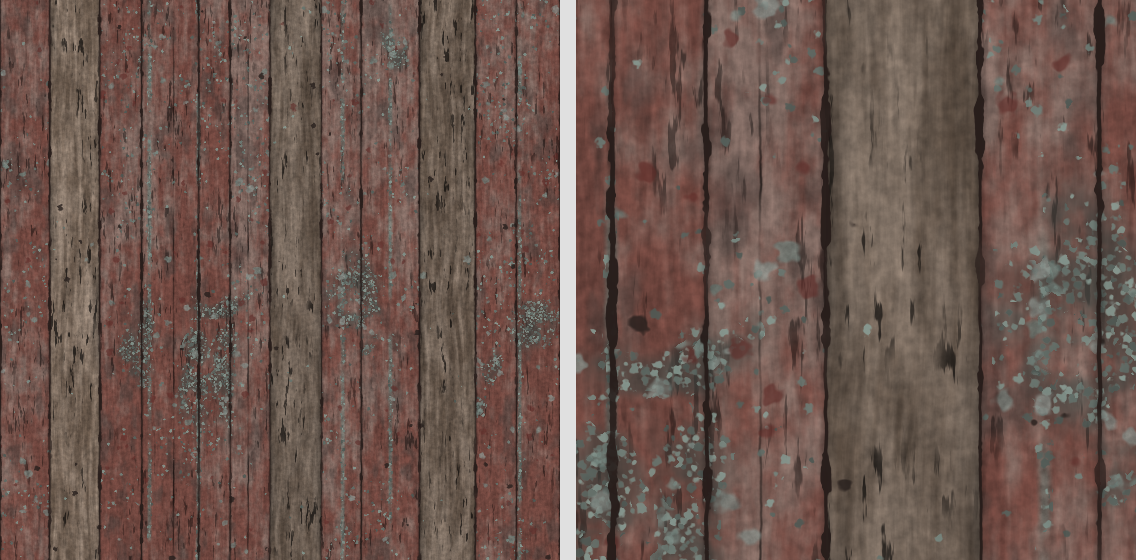
Left, the full canvas; right, a detail of the centre.
Give the GLSL for this texture, as a Shadertoy shader.

```glsl
const float EDGES[13] = float[](0.0, 0.089, 0.178, 0.253, 0.355, 0.411, 0.482,
                                0.574, 0.645, 0.749, 0.849, 0.922, 1.0);
const float SEAMS[5] = float[](0.267, 0.354, 0.612, 0.697, 0.928);
// Flaking areas: centre, then radii
const vec4 FLAKES[11] = vec4[](
    vec4(0.347, 0.33, 0.020, 0.13), vec4(0.395, 0.33, 0.028, 0.13),
    vec4(0.630, 0.48, 0.042, 0.07), vec4(0.660, 0.41, 0.018, 0.07),
    vec4(0.236, 0.36, 0.020, 0.06), vec4(0.265, 0.41, 0.012, 0.08),
    vec4(0.845, 0.30, 0.028, 0.06), vec4(0.950, 0.42, 0.038, 0.05),
    vec4(0.700, 0.91, 0.018, 0.04), vec4(0.390, 0.45, 0.055, 0.02),
    vec4(0.885, 0.34, 0.020, 0.04));

float hash(vec2 p) {
    vec3 q = fract(p.xyx * 0.1031);
    q += dot(q, q.yzx + 33.33);
    return fract((q.x + q.y) * q.z);
}

float noise(vec2 p) {
    vec2 i = floor(p), f = fract(p);
    f *= f * (3.0 - 2.0 * f);
    return mix(mix(hash(i), hash(i + vec2(1, 0)), f.x),
               mix(hash(i + vec2(0, 1)), hash(i + 1.0), f.x), f.y);
}

float fbm(vec2 p) {
    float sum = 0.0, amp = 0.53;
    for (int i = 0; i < 4; i++) {
        sum += amp * noise(p);
        p = p * 2.03 + 17.3;
        amp *= 0.5;
    }
    return sum;
}

// Scattered ragged spots: x is coverage, y a random tone
vec2 spots(vec2 p, float density) {
    vec2 best = vec2(0);
    float ragged = 0.5 * (noise(p * 2.7) - 0.5);
    for (int j = -1; j <= 1; j++)
    for (int i = -1; i <= 1; i++) {
        vec2 c = floor(p) + vec2(i, j);
        vec2 centre = c + 0.2 + 0.6 * vec2(hash(c + 11.0), hash(c + 47.0));
        float radius = mix(0.15, 0.6, hash(c + 83.0));
        float cover = smoothstep(0.16, -0.16, length(p - centre) + ragged - radius)
                    * step(hash(c + 31.0), density);
        if (cover > best.x) best = vec2(cover, hash(c + 7.0));
    }
    return best;
}

void mainImage(out vec4 fragColor, in vec2 fragCoord) {
    vec2 uv = fragCoord / iResolution.xy;
    float px = 1.0 / iResolution.x;
    float x = uv.x + 0.0018 * (fbm(vec2(uv.y * 7.0, 3.0)) - 0.5)
                   + 0.0018 * (fbm(vec2(uv.y * 90.0, uv.x * 25.0)) - 0.5);

    // Board index and distance to the nearest gap
    int board = 0;
    float gap = 1.0, gapId = 0.0;
    for (int i = 0; i < 13; i++) {
        float d = abs(x - EDGES[i]);
        if (x > EDGES[i]) board = min(i, 11);
        if (d < gap) { gap = d; gapId = float(i); }
    }
    float id = float(board);
    bool bare = board == 1 || board == 6 || board == 9;
    vec2 p = uv + vec2(id * 3.7, id * 1.9);

    // Grain, broad stains and fine grit
    vec2 turned = mat2(0.8, 0.6, -0.6, 0.8) * uv;
    float grain = fbm(vec2(p.x * 150.0 + 2.0 * noise(p * 9.0), p.y * 11.0));
    float fibre = fbm(vec2(p.x * 300.0, p.y * 55.0));
    float stain = fbm(p * vec2(14.0, 6.0));
    float mottle = fbm(p * vec2(75.0, 45.0));
    float grit = fbm(turned * 210.0);

    vec3 color;
    if (bare) {
        float tone = 0.35 * grain + 0.4 * stain + 0.25 * mottle;
        color = mix(vec3(0.35, 0.295, 0.25), vec3(0.52, 0.46, 0.41), smoothstep(0.28, 0.7, tone));
        color *= board == 1 ? 1.08 : board == 6 ? 0.92 : 0.96;
        color *= 1.0 - 0.25 * smoothstep(0.02, 0.0, gap) * smoothstep(0.4, 0.65, stain);
    } else {
        float fade = 0.4 * stain + 0.4 * mottle + 0.2 * grain
                   + 0.09 * smoothstep(0.42, 0.65, uv.y) + 0.1 * (hash(vec2(id, 5.0)) - 0.5);
        color = mix(vec3(0.43, 0.27, 0.24), vec3(0.49, 0.405, 0.375), smoothstep(0.4, 0.74, fade));
        color = mix(color, vec3(0.30, 0.25, 0.235), 0.55 * smoothstep(0.54, 0.76, fbm(p * vec2(42.0, 22.0) + 60.0)));
    }
    color *= 0.61 + 0.2 * grain + 0.28 * fibre + 0.34 * grit;

    // Short fine cracks along the grain
    float crack = smoothstep(0.64, 0.74, fbm(vec2(p.x * 210.0, p.y * 34.0) + 90.0));
    crack *= smoothstep(0.35, 0.6, fbm(p * vec2(30.0, 12.0) + 20.0));
    color *= 1.0 - (bare ? 0.6 : 0.4) * crack;

    // Hairline splits in two boards
    float split = min(abs(x - 0.31), abs(x - 0.443));
    color *= 1.0 - 0.65 * smoothstep(0.0007 + px, 0.0, split) * noise(vec2(uv.y * 25.0, 8.0));

    // Flaking paint, dense along seams and in patches
    float patchy = 0.0, seam = 0.0;
    vec2 warped = uv + 0.05 * (vec2(fbm(uv * 16.0), fbm(uv * 16.0 + 40.0)) - 0.5);
    for (int i = 0; i < 11; i++) {
        vec2 q = (warped - FLAKES[i].xy) / FLAKES[i].zw;
        patchy = max(patchy, smoothstep(1.25, 0.4, length(q)));
    }
    for (int i = 0; i < 5; i++) {
        float worn = smoothstep(0.28, 0.55, fbm(vec2(uv.y * 14.0, float(i) * 9.0)));
        seam = max(seam, worn * smoothstep(0.0055, 0.0008, abs(x - SEAMS[i])));
    }
    float painted = bare ? 0.04 : 1.0;
    patchy *= smoothstep(0.25, 0.55, fbm(uv * 38.0));
    float loose = 0.14 * smoothstep(0.48, 0.72, fbm(uv * 9.0 + 25.0));
    vec3 teal = vec3(0.42, 0.485, 0.46);
    color = mix(color, teal * (0.65 + 0.6 * grit), painted * max(0.6 * seam, 0.45 * patchy));
    vec2 fine = spots(turned * 205.0 + 300.0, painted * (0.015 + 0.8 * patchy + 0.55 * seam + loose));
    vec2 coarse = spots(uv * 88.0 + 9.0, painted * (0.012 + 0.2 * patchy + 0.25 * loose));
    color *= 1.0 - 0.5 * painted * patchy * (1.0 - fine.x) * grit;
    color = mix(color, teal * (0.68 + 0.62 * fine.y), 0.85 * fine.x);
    color = mix(color, mix(teal, vec3(0.54, 0.56, 0.54), coarse.y) * (0.75 + 0.45 * grit), 0.75 * coarse.x);

    // Red scabs and dark nail holes
    vec2 scab = spots(turned * 95.0 + 130.0, bare ? 0.0 : 0.012);
    color = mix(color, vec3(0.37, 0.17, 0.155), 0.6 * scab.x);
    vec2 hole = spots(uv * 115.0 + 70.0, 0.003);
    color = mix(color, vec3(0.15, 0.12, 0.11), 0.8 * hole.x);

    // Uneven gaps: thin, broken in places, chipped in others
    float chip = smoothstep(0.5, 0.75, fbm(vec2(uv.y * 55.0, gapId * 7.0 + uv.x * 60.0)));
    float width = 0.0007 + 0.0007 * hash(vec2(gapId, 2.0)) + 0.0022 * chip;
    float depth = 0.6 + 0.35 * smoothstep(0.25, 0.5, fbm(vec2(uv.y * 20.0, gapId * 5.0)));
    color *= 1.0 - 0.2 * smoothstep(0.005, 0.0, gap);
    color = mix(color, vec3(0.15, 0.11, 0.10), depth * smoothstep(width + 0.7 * px, width - 0.7 * px, gap));
    fragColor = vec4(color, 1.0);
}
```
